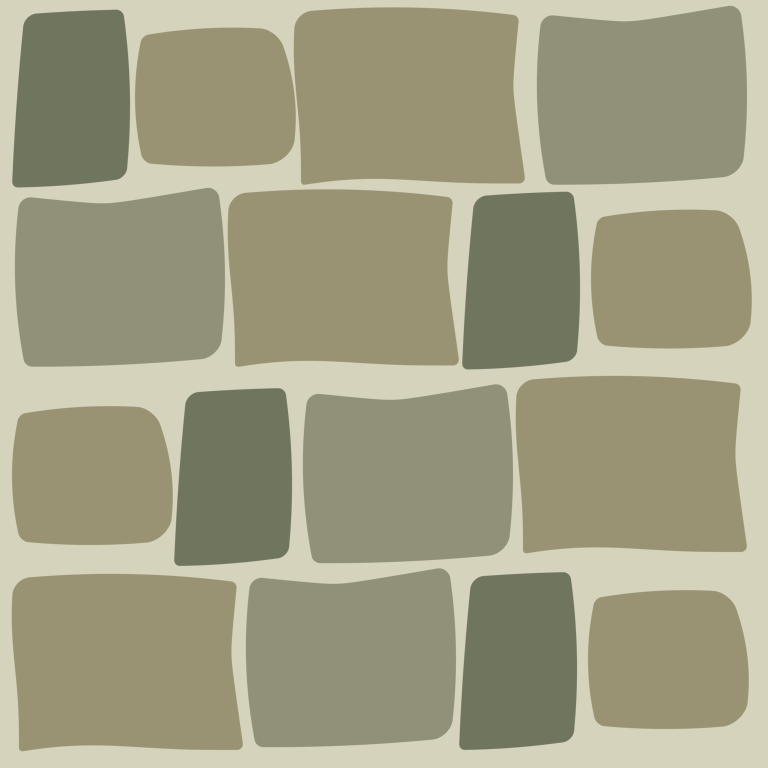
A Shadertoy shader for this texture:

```glsl
// Dry stone wall: four rows, each laying the same four stones in its own order.
// A stone is bounded by four curved edges joined with rounded corners, flat filled.
// All stones lie inside the canvas, so plain mortar meets plain mortar when it tiles.

#define UNITS 768.0        // layout units across the canvas
#define ROW_START 12.0     // left margin of a row
#define SOFTNESS 0.75      // half width of edge smoothing, in pixels
#define MORTAR vec3(0.838, 0.828, 0.738)
#define TAN    vec3(0.600, 0.578, 0.452)
#define SAGE   vec3(0.565, 0.570, 0.470)
#define MOSS   vec3(0.440, 0.457, 0.370)

// Edge vectors are ordered left, right, top, bottom; y runs downwards.
struct Stone {
    vec4 start, end;           // edge position at its upper or left end, and at the other
    vec4 bulge, kink, wave;    // outward bow, pointed bend and S-curve of each edge
    vec4 radius;               // corners: top left, top right, bottom left, bottom right
    vec2 spacing;              // advance to the next stone, drop below the row top
    vec3 colour;
};

const Stone NARROW = Stone(
    vec4(13, 111, 6, 178), vec4(0, 113, 0, 169),
    vec4(1.5, 6, 1, 2), vec4(0), vec4(0),
    vec4(12, 7, 6, 10), vec2(129, 3), MOSS);

const Stone SMALL = Stone(
    vec4(9, 141, 9, 134), vec4(8, 156, 3, 134),
    vec4(8.5, 11, 6, 4.5), vec4(0), vec4(0),
    vec4(6, 16, 8, 22), vec2(162, 21.5), TAN);

const Stone LARGE = Stone(
    vec4(2, 227, 6, 180), vec4(7, 231, 10, 177),
    vec4(2, 0, 7, -5), vec4(0, -11, 0, 0), vec4(2, 0, 0, -2.5),
    vec4(16, 6, 4, 6), vec2(234, 0), TAN);

const Stone NOTCHED = Stone(
    vec4(6, 203, 5, 177), vec4(10, 203, -2, 168),
    vec4(8, 7, 0, 3), vec4(0, 0, -14, 0), vec4(0),
    vec4(12, 10, 7, 18), vec2(213, 1), SAGE);

// Signed distance to a stone; p is measured from its upper left corner.
float stoneDistance(vec2 p, Stone s) {
    vec2 size = vec2(max(s.start.y, s.end.y), max(s.start.w, s.end.w));
    vec2 along = clamp(p / size, 0.0, 1.0);
    vec4 t = along.yyxx;

    // Bend the four edges
    vec4 bow = 4.0 * t * (1.0 - t);
    vec4 slant = 2.0 * (t - 0.45);
    vec4 tent = max(1.0 - sqrt(slant * slant + 0.0225), 0.0);
    vec4 outward = s.bulge * bow + s.kink * tent + s.wave * sin(6.28319 * t);
    vec4 edge = mix(s.start, s.end, t) + vec4(-1, 1, -1, 1) * outward;

    // Join them with a rounded corner
    vec2 radii = along.y < 0.5 ? s.radius.xy : s.radius.zw;
    float r = along.x < 0.5 ? radii.x : radii.y;
    vec2 d = max(edge.xz - p, p - edge.yw) + r;
    return length(max(d, 0.0)) + min(max(d.x, d.y), 0.0) - r;
}

void mainImage(out vec4 fragColor, in vec2 fragCoord) {
    Stone kinds[4] = Stone[4](NARROW, SMALL, LARGE, NOTCHED);
    ivec4 order[4] = ivec4[4](ivec4(0, 1, 2, 3), ivec4(3, 2, 0, 1),
                             ivec4(1, 0, 3, 2), ivec4(2, 3, 0, 1));
    vec4 rowTop = vec4(6.5, 188.5, 385, 569);
    vec4 largeDrop = vec4(0, 0, -10, 4);     // uneven seating of the large stone
    vec4 topRowShift = vec4(0, -6, -9, 0);   // tighter joints in the top row

    vec2 uv = fragCoord / iResolution.xy;
    vec2 p = vec2(uv.x, 1.0 - uv.y) * UNITS;
    float soft = SOFTNESS * UNITS / min(iResolution.x, iResolution.y);
    vec3 colour = MORTAR;

    // Lay each row from left to right
    for (int row = 0; row < 4; row++) {
        float x = ROW_START + (row == 1 ? 3.0 : 0.0);
        for (int i = 0; i < 4; i++) {
            int kind = order[row][i];
            Stone s = kinds[kind];
            vec2 corner = vec2(x, rowTop[row] + s.spacing.y);
            if (row == 0) corner.x += topRowShift[i];
            if (kind == 2) corner.y += largeDrop[row];
            float d = stoneDistance(p - corner, s);
            colour = mix(s.colour, colour, smoothstep(-soft, soft, d));
            x += s.spacing.x;
        }
    }
    fragColor = vec4(colour, 1.0);
}
```
